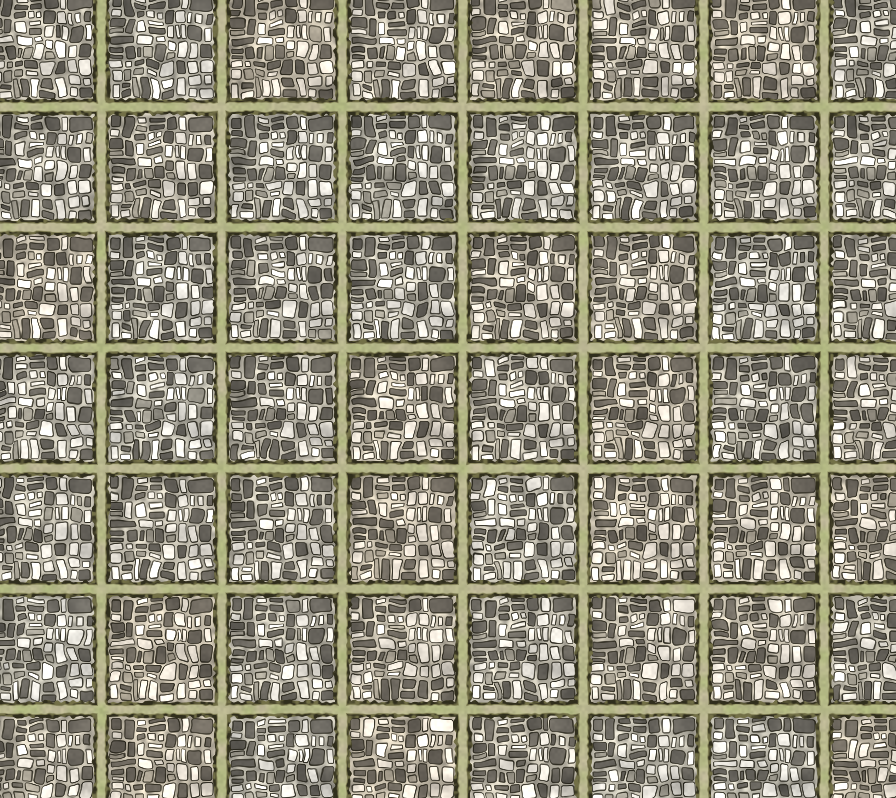
Reproduce this pattern procedurally as a Shadertoy shader.

```glsl
// Square panels of packed cobbles, divided by mossy green joints.

const float PITCH = 0.151;                // panel spacing, in canvas heights
const vec2 JOINT_ORIGIN = vec2(0.127, 0.111);
const float COBBLE_HALF = 0.432;          // half width of the cobbled area
const float JOINT_HALF = 0.041;
const float RIM_END = 0.067;

const vec3 MOSS = vec3(0.69, 0.72, 0.50);
const vec3 DRY_MOSS = vec3(0.75, 0.72, 0.60);
const vec3 GRASS = vec3(0.45, 0.44, 0.28);
const vec3 RIM = vec3(0.19, 0.18, 0.11);
const vec3 MORTAR = vec3(0.71, 0.69, 0.635);
const vec3 OUTLINE = vec3(0.16, 0.15, 0.11);
const vec3 DARK_STONE = vec3(0.39, 0.375, 0.345);
const vec3 MID_STONE = vec3(0.61, 0.59, 0.54);
const vec3 PALE_STONE = vec3(0.93, 0.91, 0.87);

struct Stone {
    float dist;   // signed distance to the stone edge
    float key;    // integer identifying the stone
};

float hash(vec2 p) {
    vec3 q = fract(vec3(p.xyx) * 0.1031);
    q += dot(q, q.yzx + 33.33);
    return fract((q.x + q.y) * q.z);
}

float noise(vec2 p) {
    vec2 i = floor(p), f = fract(p);
    f = f * f * (3.0 - 2.0 * f);
    return mix(mix(hash(i), hash(i + vec2(1, 0)), f.x),
               mix(hash(i + vec2(0, 1)), hash(i + vec2(1, 1)), f.x), f.y);
}

float roundedBox(vec2 p, vec2 halfSize, float radius) {
    vec2 q = abs(p) - halfSize + radius;
    return length(max(q, 0.0)) + min(max(q.x, q.y), 0.0) - radius;
}

vec2 rotate(vec2 p, float angle) {
    float c = cos(angle), s = sin(angle);
    return vec2(c * p.x - s * p.y, s * p.x + c * p.y);
}

// Splits the panel again and again, following the part that holds p.
Stone packedStone(vec2 p) {
    vec2 lo = vec2(-COBBLE_HALF), hi = vec2(COBBLE_HALF);
    float key = 1.0;
    for (int level = 0; level < 9; level++) {
        vec2 size = hi - lo;
        float chance = hash(vec2(key, 7.0));
        float smallest = mix(0.0095, 0.034, chance * chance);
        if (size.x * size.y < smallest) break;
        float ratio = mix(0.36, 0.64, hash(vec2(key, 19.0)));
        float bias = mix(0.74, 1.35, hash(vec2(key, 31.0)));
        vec2 cut = mix(lo, hi, ratio);
        bool far;
        if (size.x * bias > size.y) {
            far = p.x > cut.x;
            if (far) lo.x = cut.x; else hi.x = cut.x;
        } else {
            far = p.y > cut.y;
            if (far) lo.y = cut.y; else hi.y = cut.y;
        }
        key = key * 2.0 + (far ? 1.0 : 0.0);
    }
    float inset = mix(0.007, 0.019, hash(vec2(key, 43.0)));
    vec2 halfSize = max((hi - lo) * 0.5 - inset, 0.014);
    float radius = min(halfSize.x, halfSize.y) * 0.45;
    float tilt = (hash(vec2(key, 59.0)) - 0.5) * 0.24;
    vec2 local = rotate(p - (lo + hi) * 0.5, tilt);
    return Stone(roundedBox(local, halfSize, radius), key);
}

// Most stones keep their shade in every panel; a few change.
vec3 stoneColor(float key, vec2 panel) {
    float own = hash(panel * 13.0 + key);
    float shade = own < 0.14 ? fract(own * 7.143) : hash(vec2(key, 71.0));
    vec3 base = shade < 0.39 ? DARK_STONE : shade < 0.47 ? MID_STONE : PALE_STONE;
    return base * mix(0.92, 1.10, hash(panel + vec2(key, 83.0)));
}

vec3 cobbles(vec2 p, vec2 panel, float px) {
    vec2 w = p * 8.0 + panel * 29.0;
    vec2 warp = vec2(noise(w), noise(w + 57.0)) - 0.5;
    Stone stone = packedStone(p + warp * 0.042);
    vec3 mortar = MORTAR * mix(0.78, 1.22, noise(p * 20.0 + panel * 17.0));
    vec3 fill = stoneColor(stone.key, panel);
    fill *= mix(0.95, 1.05, noise(p * 40.0 + panel * 11.0));
    vec3 color = mix(fill, mortar, smoothstep(-px, px, stone.dist));
    // Outlines fade in and out around each stone
    float strength = mix(0.62, 1.0, noise(p * 18.0 + panel * 23.0));
    float line = 1.0 - smoothstep(0.004 - px * 0.5, 0.004 + px * 0.8, abs(stone.dist));
    color = mix(color, OUTLINE, line * strength);
    // Broad light and dark patches
    color *= mix(0.84, 1.17, noise(p * 6.0 + 41.0 + panel * 0.2));
    float warmth = hash(panel + 101.0) - 0.35;
    return color * (1.0 + warmth * vec3(0.03, 0.0, -0.03));
}

vec3 joint(vec2 g, float edge, float px) {
    vec3 moss = mix(MOSS, DRY_MOSS, noise(g * 9.0));
    moss *= mix(0.95, 1.05, noise(g * 40.0));
    vec3 color = mix(moss, GRASS, smoothstep(JOINT_HALF - 0.014, JOINT_HALF + 0.002, edge));
    vec3 rim = mix(RIM, GRASS, smoothstep(0.30, 0.85, noise(g * 32.0 + 13.0)));
    return mix(color, rim, smoothstep(JOINT_HALF - px * 0.5, JOINT_HALF + px, edge));
}

void mainImage(out vec4 fragColor, in vec2 fragCoord) {
    vec2 g = (fragCoord / iResolution.y - JOINT_ORIGIN) / PITCH;
    float px = 0.7 / (iResolution.y * PITCH);
    vec2 panel = floor(g), p = fract(g) - 0.5;

    // Ragged distance from the middle of the nearest joint
    float edge = 0.5 - max(abs(p.x), abs(p.y));
    float ragged = (noise(g * 30.0) - 0.5) * 0.030;
    edge += (noise(g * 11.0) - 0.5) * 0.008 + ragged * 0.45;

    vec3 color = mix(joint(g, edge, px), cobbles(p, panel, px),
                     smoothstep(RIM_END - px, RIM_END + px, edge + ragged * 0.6));
    fragColor = vec4(color, 1.0);
}
```
